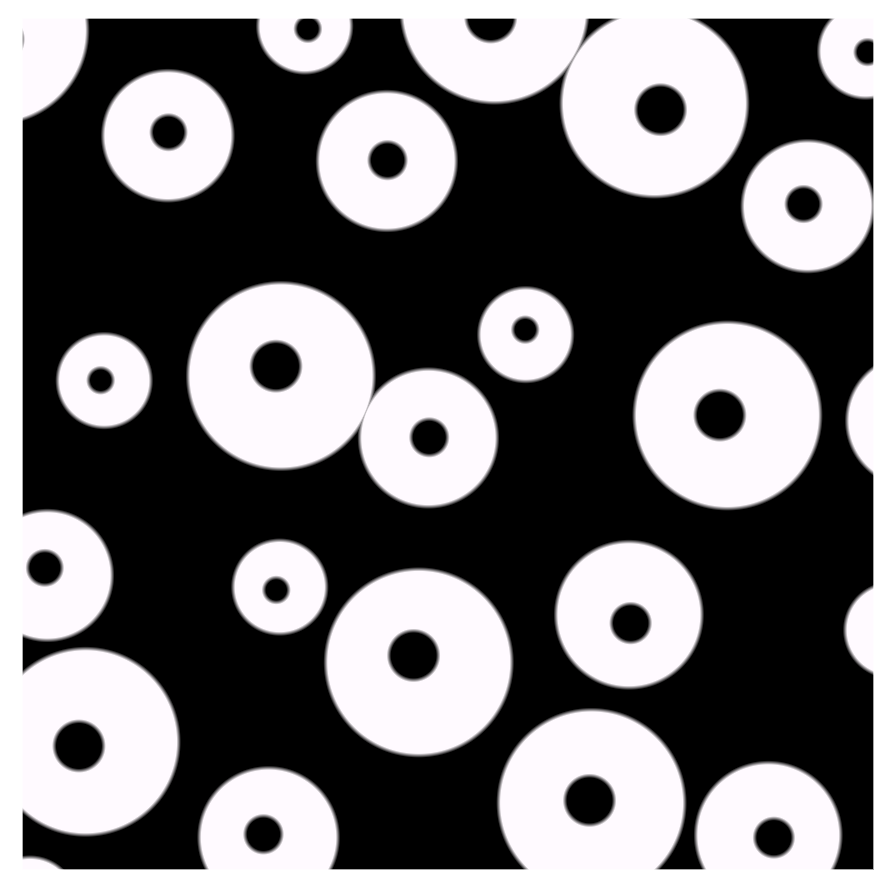
This pattern is drawn by a WebGL 1 fragment shader. Its source:

```glsl
precision highp float;
// Pale discs with small, slightly off-centre holes scattered on a black panel
// inside a white margin. A turned grid holds one disc per cell; row and column
// waves plus a size-limited jitter break up the order while keeping discs apart.

uniform vec2 u_resolution;

const vec3 MARGIN_WHITE = vec3(1.0);
const vec3 DISC_PALE = vec3(1.0, 0.98, 1.0);
const vec3 PANEL_BLACK = vec3(0.0);

const float CELLS_PER_HEIGHT = 4.25;
const float GRID_TURN = 0.42;
const float EDGE_WIDTH = 0.005;   // soft edge, in canvas heights
const float HOLE_RATIO = 0.265;   // hole radius over disc radius

vec2 hash2(vec2 cell, float seed) {
  vec2 q = vec2(dot(cell, vec2(127.1, 311.7)), dot(cell, vec2(269.5, 183.3)));
  return fract(sin(q + seed * 17.3) * 43758.5453);
}

mat2 rotation(float angle) {
  float c = cos(angle), s = sin(angle);
  return mat2(c, s, -s, c);
}

// Coverage of a shape from its signed distance (negative inside).
float coverage(float distance, float width) {
  return clamp(0.5 - distance / width, 0.0, 1.0);
}

// Small, medium or large radius, spread evenly over neighbouring cells.
float discRadius(vec2 cell) {
  float kind = fract(dot(cell, vec2(0.7549, 0.5698)));
  float medium = mix(0.31, 0.355, hash2(cell, 3.0).x);
  return kind < 0.25 ? 0.224 : (kind < 0.65 ? medium : 0.446);
}

// Waves shift whole rows and columns; smaller discs wander further.
vec2 discCentre(vec2 cell, float radius) {
  vec2 wave = 0.15 * sin(cell.yx * vec2(2.4, 1.9) + vec2(0.6, 2.1));
  vec2 jitter = (2.0 * hash2(cell, 1.0) - 1.0) * (0.54 - radius);
  return cell + 0.5 + wave + jitter;
}

float holedDisc(vec2 p, vec2 cell, float width) {
  float radius = discRadius(cell);
  vec2 fromCentre = p - discCentre(cell, radius);
  vec2 holeShift = (hash2(cell, 2.0) - 0.5) * 0.2 * radius;
  float outer = length(fromCentre) - radius;
  float hole = length(fromCentre - holeShift) - HOLE_RATIO * radius;
  return coverage(max(outer, -hole), width);
}

float scatteredDiscs(vec2 p, float width) {
  vec2 home = floor(p);
  float cover = 0.0;
  for (int y = -1; y <= 1; y++) {
    for (int x = -1; x <= 1; x++) {
      vec2 cell = home + vec2(float(x), float(y));
      cover = max(cover, holedDisc(p, cell, width));
    }
  }
  return cover;
}

float boxDistance(vec2 p, vec2 halfSize) {
  vec2 d = abs(p) - halfSize;
  return max(d.x, d.y);
}

void main() {
  vec2 p = (gl_FragCoord.xy - 0.5 * u_resolution) / u_resolution.y;

  // Discs on the black panel
  vec2 gridPoint = rotation(GRID_TURN) * p * CELLS_PER_HEIGHT + vec2(7.3, 4.6);
  float discs = scatteredDiscs(gridPoint, EDGE_WIDTH * CELLS_PER_HEIGHT);
  vec3 panelColour = mix(PANEL_BLACK, DISC_PALE, discs);

  // White margin around the panel
  float panel = coverage(boxDistance(p, vec2(0.479)), 1.0 / u_resolution.y);
  gl_FragColor = vec4(mix(MARGIN_WHITE, panelColour, panel), 1.0);
}
```
